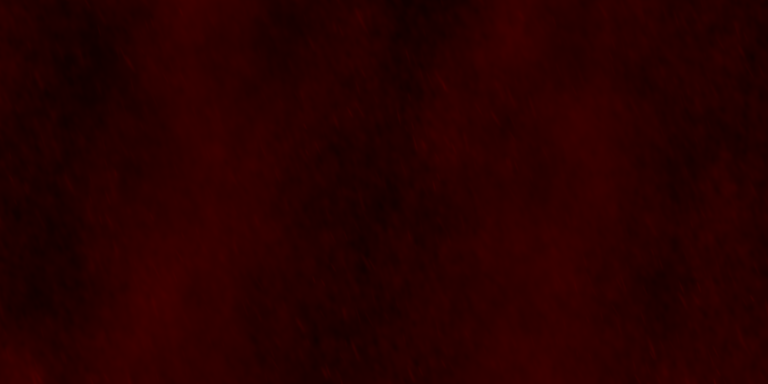
Reproduce this texture procedurally as a Shadertoy shader.

```glsl
// Dark red weathered surface: soft vertical bands and cloudy stains,
// overlaid with fine mottling and faint slanted scratches.
// Clouds are cellular splat noise; scratches are tapered strokes in a grid.

#define BASE_RED 0.157
#define BAND_DEPTH 0.031
#define BAND_PERIOD 0.92
#define CLOUD_DEPTH 0.039
#define MOTTLE_DEPTH 0.019
#define SCRATCH_GLOW 0.095
#define SCRATCH_LENGTH 0.044
#define SCRATCH_WIDTH 0.0046
#define SCRATCH_DIR normalize(vec2(0.38, -0.92))

const float TAU = 6.28318;

vec3 hash3(vec2 cell) {
    vec3 q = fract(cell.xyx * vec3(0.1031, 0.1030, 0.0973));
    q += dot(q, q.yxz + 33.33);
    return fract((q.xxy + q.yzz) * q.zyx);
}

// Sum of soft round spots with random sign, one per cell
float splats(vec2 p) {
    vec2 cell = floor(p);
    float sum = 0.0;
    for (int j = -1; j <= 1; j++)
    for (int i = -1; i <= 1; i++) {
        vec2 id = cell + vec2(i, j);
        vec3 rnd = hash3(id + 57.0);
        vec2 d = p - id - rnd.xy;
        float k = max(0.0, 1.0 - dot(d, d));
        sum += (2.0 * rnd.z - 1.0) * k * k * k;
    }
    return sum;
}

// Layered splats, each octave turned to hide the grid
float clouds(vec2 p) {
    float sum = 0.0, weight = 1.0;
    for (int i = 0; i < 4; i++) {
        sum += weight * splats(p);
        p = mat2(0.8, 0.6, -0.6, 0.8) * p * 2.1 + 17.3;
        weight *= 0.6;
    }
    return sum;
}

// Tapered strokes; q.x runs across the scratch, q.y along it
float scratches(vec2 q, float size, float density) {
    vec2 grid = vec2(0.032, 0.105) * size;
    vec2 cell = floor(q / grid);
    float glow = 0.0;
    for (int j = -1; j <= 1; j++)
    for (int i = -1; i <= 1; i++) {
        vec2 id = cell + vec2(i, j);
        vec3 rnd = hash3(id + 211.0 * size);
        vec3 look = hash3(id + 433.0);
        vec2 d = (q - (id + rnd.xy) * grid) / size;
        d.x += d.y * (look.x - 0.5) * 0.35;
        float along = d.y / (SCRATCH_LENGTH * mix(0.4, 1.0, look.y));
        float across = d.x / SCRATCH_WIDTH;
        float taper = max(0.0, 1.0 - along * along);
        glow += step(rnd.z, density) * mix(0.2, 1.0, look.z * look.z)
              * taper * exp(-across * across);
    }
    return glow;
}

void mainImage(out vec4 fragColor, in vec2 fragCoord) {
    vec2 p = fragCoord / iResolution.y;
    vec2 slant = vec2(dot(p, vec2(-SCRATCH_DIR.y, SCRATCH_DIR.x)),
                      dot(p, SCRATCH_DIR));

    // Wavering vertical bands, a little darker to the right
    float sway = 0.035 * sin(p.y * 4.3 + 1.0) + 0.02 * sin(p.y * 9.7 + p.x * 3.0);
    float band = -cos(TAU * (p.x + sway - 0.05) / BAND_PERIOD);
    float red = BASE_RED + BAND_DEPTH * band - 0.006 * (p.x - 1.0);

    // Broad stains, stretched upright, and fine grain along the slant
    red += CLOUD_DEPTH * clouds(p * vec2(4.2, 2.8) + 8.0);
    float grain = splats(slant * vec2(85.0, 48.0) + 40.0)
                + splats(slant * vec2(42.0, 24.0) + 90.0);
    red += MOTTLE_DEPTH * (0.85 - 0.25 * band) * grain;

    // Scratches gather in patches and show most on the dark bands
    float patches = smoothstep(-0.35, 0.45, splats(p * 3.1 + 23.0));
    float strength = SCRATCH_GLOW * mix(0.35, 1.0, patches) * (0.75 - 0.25 * band);
    red += strength * (scratches(slant, 1.0, 0.3)
                     + 0.7 * scratches(slant + 3.7, 0.6, 0.3));

    fragColor = vec4(clamp(red, 0.07, 0.28), 0.0, 0.0, 1.0);
}
```
